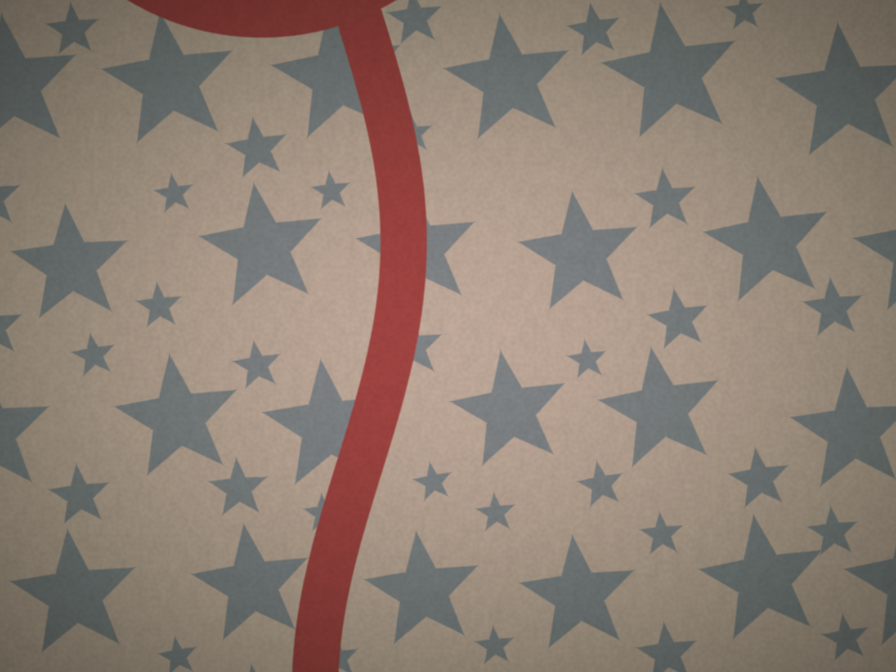
A WebGL 2 fragment shader for this pattern:

```glsl
#version 300 es
precision highp float;
// Slate blue stars scattered on cream paper, crossed by a curving red ribbon, dimmed toward the corners.

#define PAPER vec3(0.690, 0.608, 0.552)
#define STAR vec3(0.462, 0.475, 0.485)
#define RIBBON vec3(0.580, 0.246, 0.236)
#define CELL 0.25            // spacing of the large stars
#define JITTER 0.16          // scatter, as a share of the spacing
#define BIG_RADIUS vec2(0.088, 0.108)
#define SMALL_RADIUS vec2(0.030, 0.047)
#define SMALL_SHARE 0.72     // chance that a gap holds a small star
#define TILT 0.13            // common lean of the stars, in radians
#define RIBBON_HALF 0.0345
#define SOFTNESS 0.0012
#define GRAIN 0.022

uniform vec2 u_resolution;
out vec4 fragColor;

const float PI = 3.14159265;

vec2 hash2(vec2 p) {
  vec3 q = fract(p.xyx * vec3(0.1031, 0.1030, 0.0973));
  q += dot(q, q.yzx + 33.33);
  return fract((q.xx + q.yz) * q.zy);
}

float gradientDot(vec2 corner, vec2 offset) {
  float angle = 2.0 * PI * hash2(corner + 71.0).x;
  return dot(vec2(cos(angle), sin(angle)), offset);
}

float gradientNoise(vec2 p) {
  vec2 i = floor(p), f = p - i;
  vec2 u = f * f * f * (f * (f * 6.0 - 15.0) + 10.0);
  vec2 e = vec2(1.0, 0.0);
  float low = mix(gradientDot(i, f), gradientDot(i + e, f - e), u.x);
  float high = mix(gradientDot(i + e.yx, f - e.yx), gradientDot(i + 1.0, f - 1.0), u.x);
  return mix(low, high, u.y);
}

// Five-pointed star: fold into one half arm, then measure to its edge line.
float starDistance(vec2 p, float radius, float tilt) {
  float sector = PI / 5.0;
  float angle = mod(atan(p.x, p.y) + tilt + sector, 2.0 * sector) - sector;
  vec2 q = length(p) * vec2(cos(angle), abs(sin(angle)));
  vec2 tip = vec2(radius, 0.0);
  vec2 edge = 0.43 * radius * vec2(cos(sector), sin(sector)) - tip;
  return dot(q - tip, normalize(vec2(edge.y, -edge.x)));
}

// One small star in a gap of the lattice, left out at random.
float smallStar(vec2 p, vec2 gap, vec2 seed) {
  vec2 size = hash2(seed), shift = hash2(seed + 5.3) - 0.5;
  if (size.x > SMALL_SHARE) return 1.0;
  float radius = mix(SMALL_RADIUS.x, SMALL_RADIUS.y, smoothstep(0.25, 0.75, size.y));
  return starDistance(p - (gap + JITTER * shift) * CELL, radius, TILT + 0.1 * shift.x);
}

// Large stars on a jittered brick lattice, small ones between them.
float starField(vec2 p) {
  float nearest = 1.0;
  float baseRow = floor(p.y / CELL);
  for (int j = -1; j <= 1; j++) {
    float row = baseRow + float(j);
    float stagger = 0.5 * mod(row, 2.0);
    float baseColumn = floor(p.x / CELL - stagger);
    for (int i = -1; i <= 1; i++) {
      vec2 id = vec2(baseColumn + float(i), row);
      vec2 center = id + vec2(stagger, 0.0) + 0.5;
      vec2 shift = hash2(id + 12.7) - 0.5;
      float radius = mix(BIG_RADIUS.x, BIG_RADIUS.y, hash2(id + 40.1).x);
      vec2 local = p - (center + JITTER * shift) * CELL;
      nearest = min(nearest, starDistance(local, radius, TILT + 0.08 * shift.y));
      nearest = min(nearest, smallStar(p, center + vec2(0.5, 0.375), id + 23.9));
      nearest = min(nearest, smallStar(p, center + vec2(0.0, 0.625), id + 57.2));
    }
  }
  return nearest;
}

// Wavy band joined to a disc that hangs over the top edge.
float ribbonDistance(vec2 p, float middle) {
  float wave = PI / 0.67, phase = wave * (p.y - 0.64);
  float bend = middle - 0.132 + 0.066 * cos(phase);
  float slope = 0.066 * wave * sin(phase);
  float band = abs(p.x - bend) / sqrt(1.0 + slope * slope) - RIBBON_HALF;
  float disc = length(p - vec2(middle - 0.277, 1.33)) - 0.386;
  return min(band, disc);
}

float coverage(float dist) {
  float blur = SOFTNESS + 0.6 / u_resolution.y;
  return 1.0 - smoothstep(-blur, blur, dist);
}

void main() {
  vec2 p = gl_FragCoord.xy / u_resolution.y;
  float middle = 0.5 * u_resolution.x / u_resolution.y;

  // Printed layers
  vec3 color = mix(PAPER, STAR, coverage(starField(p)));
  color = mix(color, RIBBON, coverage(ribbonDistance(p, middle)));

  // Lens falloff, slightly greener toward the edges
  vec2 fromCenter = 2.0 * gl_FragCoord.xy / u_resolution - 1.0;
  float r2 = dot(fromCenter, fromCenter);
  color *= 1.07 - 0.34 * r2 + 0.05 * r2 * r2;
  color.g *= 1.0 + 0.04 * min(r2, 1.0);

  // Paper tooth and soft blotches
  float grain = gradientNoise(p * 150.0) + 0.7 * gradientNoise(p * vec2(60.0, 40.0));
  fragColor = vec4(color * (1.0 + 2.0 * GRAIN * grain), 1.0);
}
```
